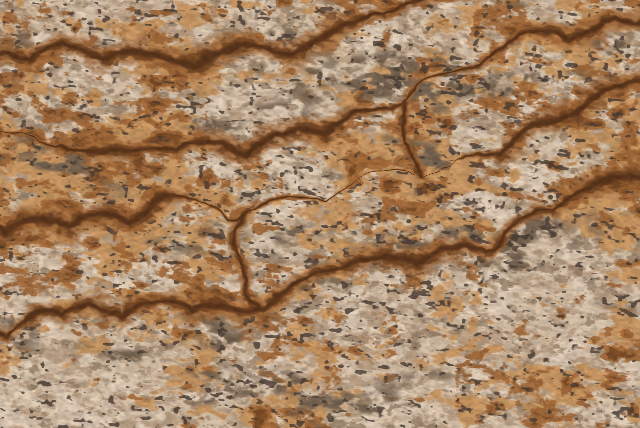
Reproduce this texture procedurally as a WebGL 2 fragment shader.

```glsl
#version 300 es
precision highp float;
// Polished granite: cream and tan grains under broken ochre and rust stains,
// dark mineral specks, and scalloped brown veins climbing to the right.
// Layers of stretched fractal noise are thresholded; veins are warped curves.

#define GRAIN_TILT 0.10
#define GRAIN_STRETCH 0.62
#define STAIN_LEVEL 0.085
#define RUST_LEVEL 0.165
#define SPECK_LEVEL 0.69
#define VEIN_COUNT 4
#define VEIN_WIDTH 0.0085
#define VEIN_SPACING 0.195
#define VEIN_RISE 0.28
#define WARP 0.034

uniform vec2 u_resolution;
out vec4 fragColor;

const vec3 WHITE = vec3(0.86, 0.79, 0.71);
const vec3 CREAM = vec3(0.80, 0.72, 0.63);
const vec3 TAN = vec3(0.70, 0.60, 0.50);
const vec3 TAUPE = vec3(0.56, 0.47, 0.38);
const vec3 OCHRE = vec3(0.75, 0.55, 0.34);
const vec3 RUST = vec3(0.60, 0.38, 0.20);
const vec3 BROWN = vec3(0.43, 0.26, 0.13);
const vec3 UMBER = vec3(0.30, 0.17, 0.09);
const vec3 SPECK = vec3(0.27, 0.22, 0.19);

float hash(vec2 p) {
    return fract(sin(dot(p, vec2(127.1, 311.7))) * 43758.5453);
}

float noise(vec2 p) {
    vec2 i = floor(p), f = fract(p);
    f = f * f * (3.0 - 2.0 * f);
    return mix(mix(hash(i), hash(i + vec2(1, 0)), f.x),
               mix(hash(i + vec2(0, 1)), hash(i + vec2(1, 1)), f.x), f.y);
}

float fbm(vec2 p, int octaves) {
    float sum = 0.0, amp = 0.5, total = 0.0;
    for (int i = 0; i < octaves; i++) {
        sum += amp * noise(p);
        total += amp;
        amp *= 0.55;
        p = p * 2.03 + vec2(17.3, 9.1);
    }
    return sum / total;
}

// Height of a vein: slow rise, wander, and arches with downward cusps.
float veinHeight(float x, float id) {
    float seed = id * 7.3 + 2.6;
    float wander = 0.10 * (noise(vec2(x * 2.6, seed)) - 0.5)
                 + 0.06 * (noise(vec2(x * 7.0, seed + 3.4)) - 0.5);
    float arches = 0.028 * abs(sin(x * 15.0 + 5.0 * noise(vec2(x * 3.0, seed)) + seed));
    return 0.26 + VEIN_SPACING * id + VEIN_RISE * smoothstep(0.5, 1.6, x) + wander + arches;
}

// Distance to the nearest vein or link, measured in vein widths.
float veinDistance(vec2 p) {
    float nearest = 1e3;
    for (int i = 0; i < VEIN_COUNT; i++) {
        float id = float(i);
        float h = veinHeight(p.x, id);
        float slope = (veinHeight(p.x + 0.004, id) - h) / 0.004;
        float d = abs(p.y - h) / sqrt(1.0 + slope * slope);
        float swell = 0.45 + 1.1 * noise(vec2(p.x * 8.0, id * 5.7));
        float fade = id < 0.5 ? 1.2 : smoothstep(0.08, 0.35, noise(vec2(p.x * 2.0, id * 3.9 + 1.0)));
        nearest = min(nearest, d / (VEIN_WIDTH * swell * fade + 0.0005));
        // Steep links join the lower veins.
        if (i < 2) {
            float cx = 0.60 + 0.36 * id + 0.10 * (noise(vec2(p.y * 9.0, id + 4.2)) - 0.5);
            float link = max(abs(p.x - cx), max(h - p.y, p.y - veinHeight(p.x, id + 1.0)));
            nearest = min(nearest, link / (VEIN_WIDTH * 0.7));
        }
    }
    return nearest;
}

void main() {
    vec2 p = gl_FragCoord.xy / u_resolution.y;
    float c = cos(GRAIN_TILT), s = sin(GRAIN_TILT);
    vec2 warp = vec2(fbm(p * 15.0, 3), fbm(p * 15.0 + 31.7, 3)) - 0.5;
    vec2 g = mat2(c, s, -s, c) * (p + 0.4 * WARP * warp) * vec2(GRAIN_STRETCH, 1.0);

    // Pale ground of feldspar grains
    float fine = fbm(g * 75.0 + 5.0, 3);
    vec3 col = mix(TAN, CREAM, smoothstep(0.36, 0.54, fine));
    col = mix(col, WHITE, 0.8 * smoothstep(0.54, 0.66, fbm(g * 34.0 + 60.0, 4)));
    col = mix(col, TAUPE, 0.75 * smoothstep(0.59, 0.70, fbm(g * 48.0 + 23.0, 4)));

    // Stains gather around veins and thin out at the lower right
    float vein = veinDistance(p + WARP * warp);
    float halo = exp(-0.16 * vein);
    float clean = smoothstep(-0.02, 0.10, veinHeight(p.x, 0.0) - p.y) * smoothstep(0.55, 1.0, p.x);
    float density = 0.65 * (fbm(p * vec2(3.2, 4.5) + 8.0, 3) - 0.5) + 0.13 * halo - 0.10 * clean;
    float stain = fbm(g * 24.0 + 41.0, 5) - 0.5 + density + 0.35 * (fine - 0.5);
    float rust = fbm(g * 38.0 + 77.0, 4) - 0.5 + density + 0.02;
    col = mix(col, OCHRE, 0.88 * smoothstep(-0.06, 0.06, stain - STAIN_LEVEL));
    col = mix(col, RUST, 0.9 * smoothstep(-0.04, 0.06, rust - RUST_LEVEL));
    col = mix(col, BROWN, 0.8 * smoothstep(0.12, 0.22, rust - RUST_LEVEL));

    // Smoky streaks and small dark specks
    float smoke = smoothstep(0.60, 0.76, fbm(p * vec2(4.0, 11.0) + 13.0, 3));
    col = mix(col, TAUPE * 0.8, smoke * smoothstep(0.40, 0.62, fbm(g * 50.0, 3)));
    float speck = fbm(g * 95.0 + 11.0, 2) + 0.14 * (fbm(p * 7.0 + 3.0, 2) - 0.5) + 0.05 * smoke;
    col = mix(col, SPECK, 0.8 * smoothstep(-0.02, 0.10, speck - SPECK_LEVEL));

    // Veins: ragged rust border, brown band, umber core
    float ragged = vein + 3.0 * (fine - 0.5);
    col = mix(col, RUST, 0.75 * (1.0 - smoothstep(1.4, 3.8, ragged)));
    col = mix(col, BROWN, 0.9 * (1.0 - smoothstep(0.7, 1.7, ragged)));
    col = mix(col, UMBER, 0.75 * (1.0 - smoothstep(0.2, 1.0, vein)));

    col *= 0.91 + 0.18 * noise(g * 165.0);
    fragColor = vec4(col, 1.0);
}
```
